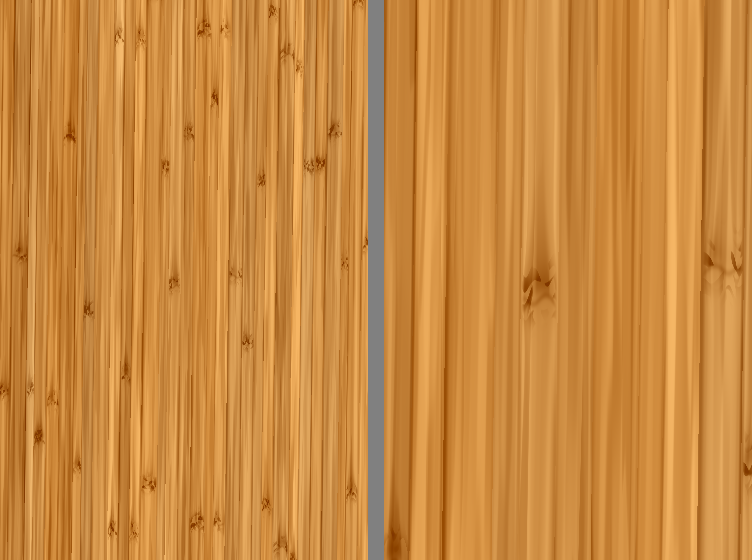
Left: the whole. Right: its middle third, enlarged.
This texture is drawn by a WebGL 1 fragment shader. Its source:

```glsl
precision highp float;
uniform vec2 u_resolution;

const float STRIP_WIDTH = 0.0215;
const float LEAN = 0.014;
const float NODE_PERIOD = 0.88;
const vec3 DARK_CANE = vec3(0.68, 0.41, 0.13);
const vec3 PALE_CANE = vec3(0.91, 0.67, 0.37);
const vec3 WARM_SHIFT = vec3(0.004, -0.016, -0.034);

float hash1(float n) {
  return fract(sin(n * 91.345 + 4.7) * 4375.85);
}

vec3 hash3(vec2 c) {
  vec3 q = vec3(dot(c, vec2(127.1, 311.7)), dot(c, vec2(269.5, 183.3)),
                dot(c, vec2(419.2, 371.9)));
  return fract(sin(q) * 4375.85);
}

// Smooth cellular noise: random cell values blended by nearness, 0 to 1
float cellular(vec2 p, float sharpness) {
  vec2 base = floor(p);
  vec2 f = p - base;
  float total = 0.0;
  float weights = 0.0;
  for (int j = -1; j <= 1; j++) {
    for (int i = -1; i <= 1; i++) {
      vec2 cell = vec2(float(i), float(j));
      vec3 r = hash3(base + cell);
      vec2 d = cell + r.xy - f;
      float w = exp(-sharpness * dot(d, d));
      total += w * r.z;
      weights += w;
    }
  }
  return total / weights;
}

// Strip coordinate: integer part is the strip, widths vary gently
float stripCoord(float x) {
  float u = x / STRIP_WIDTH;
  return u + 0.16 * sin(u * 1.7) + 0.1 * sin(u * 2.9 + 1.3);
}

// Signed height above the nearest growth node of a strip
float nodeHeight(float y, float id) {
  return (fract(y / NODE_PERIOD + hash1(id + 17.0)) - 0.5) * NODE_PERIOD;
}

// Fibre tone around zero: broad bands, fine threads and sparse dark hairs
float fibres(vec2 p, float id, float coarseness) {
  vec2 q = p + vec2(0.0, id * 1.37);
  float broad = cellular(q * vec2(150.0, 2.6), 5.0) - 0.5;
  float fine = cellular(q * vec2(310.0, 7.0) + 31.0, 7.0) - 0.5;
  float hair = cellular(q * vec2(230.0, 4.5) + 67.0, 10.0);
  float hairs = 1.0 - smoothstep(0.1, 0.36, hair);
  return 0.55 * broad + coarseness * (0.72 * fine - 0.4 * hairs);
}

// Darkness of a node: curled flecks, a bowed ridge and a flame above
float nodeMark(vec2 p, float sx, float h, float id) {
  float bow = h + 0.018 * sx * sx - 0.003 * sin(sx * 9.0 + id);
  float inside = 1.0 - smoothstep(0.36, 0.5, abs(sx));
  float core = exp(-pow(bow / 0.013, 2.0)) * inside;
  vec2 curl = vec2(sx * 5.5 + id * 3.1, bow * 190.0 + 1.2 * sin(sx * 11.0 + id));
  float flecks = 1.0 - smoothstep(0.25, 0.5, cellular(curl, 8.0));
  float ridge = exp(-pow((bow + 0.004) / 0.0022, 2.0)) * inside;
  float rise = max(h, 0.0);
  float taper = 0.48 * exp(-rise / 0.055) + 0.04;
  float flame = smoothstep(-0.006, 0.008, h) * exp(-rise / 0.035)
              * (1.0 - smoothstep(taper * 0.5, taper, abs(sx)));
  float threads = cellular(vec2(p.x * 280.0, p.y * 14.0 + id), 8.0);
  return core * (0.16 + 0.9 * flecks) + 0.35 * ridge
       + flame * (0.1 + 0.65 * smoothstep(0.7, 0.3, threads));
}

// Dark glue line between strips, its strength differing by seam
float seamLine(float u, float y) {
  float seam = floor(u + 0.5);
  float gap = abs(u - seam);
  float strength = mix(0.2, 0.85, hash1(seam + 53.0));
  float wear = 0.75 + 0.25 * sin(y * 9.0 + seam * 2.3);
  return strength * wear * (1.0 - smoothstep(0.025, 0.1, gap));
}

// Soft light falling off at the left and far right edges
float lighting(vec2 uv) {
  float left = smoothstep(0.0, 0.16, uv.x);
  float right = 1.0 - smoothstep(0.97, 1.0, uv.x);
  return 0.16 * left + 0.06 * right + 0.08 * uv.x - 0.22;
}

void main() {
  vec2 uv = gl_FragCoord.xy / u_resolution;
  vec2 p = gl_FragCoord.xy / u_resolution.y;
  p.x -= LEAN * p.y;

  float u = stripCoord(p.x + 0.5);
  float id = floor(u);
  float sx = u - id - 0.5;
  float h = nodeHeight(p.y, id);
  float hasNode = step(0.12, hash1(id + 29.0));

  // Fibres swell sideways around each node
  float swell = hasNode * exp(-pow(h / 0.03, 2.0));
  vec2 grain = p - vec2(sx * STRIP_WIDTH * 0.25 * swell, 0.0);

  float drift = sin(p.y * 3.1 + id * 2.4) + 0.5 * sin(p.y * 7.3 + id * 4.1);
  float tone = 0.68 + 0.56 * (hash1(id) - 0.5) + 0.05 * drift;
  tone += 0.12 * sx * (hash1(id + 71.0) - 0.5);
  tone += fibres(grain, id, mix(0.5, 1.0, hash1(id + 41.0)));
  tone += lighting(uv) - seamLine(u, p.y);
  tone -= hasNode * nodeMark(grain, sx, h, id);

  float warmth = 2.0 * hash1(id + 83.0) - 1.0 + 0.3 * drift;
  vec3 color = mix(DARK_CANE, PALE_CANE, clamp(tone, -0.75, 1.22));
  color += WARM_SHIFT * clamp(warmth, -1.0, 1.0);
  gl_FragColor = vec4(clamp(color, 0.0, 1.0), 1.0);
}
```
